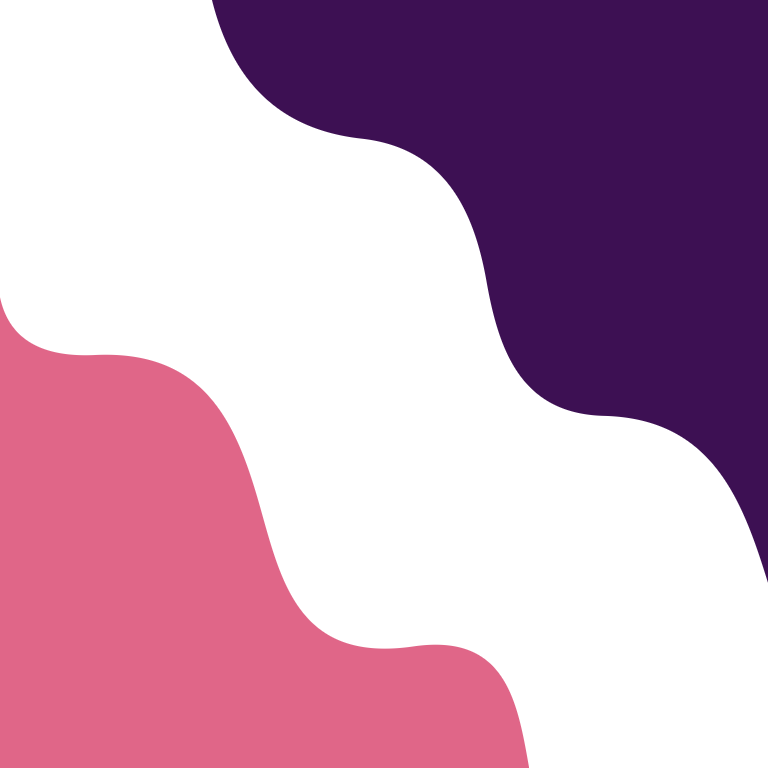
Give the GLSL for this background, as a WebGL 1 fragment shader.

```glsl
precision highp float;
uniform vec2 u_resolution;

// Cubic arc between two knots, each holding (position, height, slope)
float arc(float s, vec3 a, vec3 b) {
  float span = b.x - a.x;
  float t = clamp((s - a.x) / span, 0.0, 1.0);
  float r = 1.0 - t;
  return mix(a.y, b.y, t * t * (3.0 - 2.0 * t))
       + span * t * r * (a.z * r - b.z * t);
}

// Four arcs joined smoothly at their inflections
float wave(float s, vec3 a, vec3 b, vec3 c, vec3 d, vec3 e) {
  if (s < b.x) return arc(s, a, b);
  if (s < c.x) return arc(s, b, c);
  if (s < d.x) return arc(s, c, d);
  return arc(s, d, e);
}

float lowerWave(float s) {
  return wave(s, vec3(0.387, -0.387, -0.65), vec3(0.586, -0.3385, 1.1),
              vec3(0.999, -0.3216, -0.56), vec3(1.380, -0.3034, 1.34),
              vec3(1.689, -0.311, -0.7));
}

float upperWave(float s) {
  return wave(s, vec3(0.276, 0.276, -0.6), vec3(0.651, 0.290, 0.8),
              vec3(1.0, 0.267, -0.7), vec3(1.328, 0.245, 0.95),
              vec3(1.759, 0.241, -0.53));
}

// Pixel coverage above an edge, corrected for its slope
float coverage(float gap, float slope) {
  float pixel = 1.0 / min(u_resolution.x, u_resolution.y);
  float distanceToEdge = gap / sqrt(2.0 * (1.0 + slope * slope));
  return clamp(distanceToEdge / pixel + 0.5, 0.0, 1.0);
}

void main() {
  vec2 p = gl_FragCoord.xy / u_resolution;

  // Diagonal axes: along runs to the lower right, height to the upper right
  float along = p.x + 1.0 - p.y;
  float height = p.x + p.y - 1.0;

  float lower = lowerWave(along);
  float upper = upperWave(along);
  float probe = 0.002;
  float lowerSlope = (lowerWave(along + probe) - lower) / probe;
  float upperSlope = (upperWave(along + probe) - upper) / probe;

  // Flat corner fills over white
  vec3 white = vec3(1.0);
  vec3 pink = vec3(0.878, 0.4, 0.535);
  vec3 purple = vec3(0.238, 0.063, 0.326);
  vec3 color = mix(white, pink, coverage(lower - height, lowerSlope));
  color = mix(color, purple, coverage(height - upper, upperSlope));
  gl_FragColor = vec4(color, 1.0);
}
```
